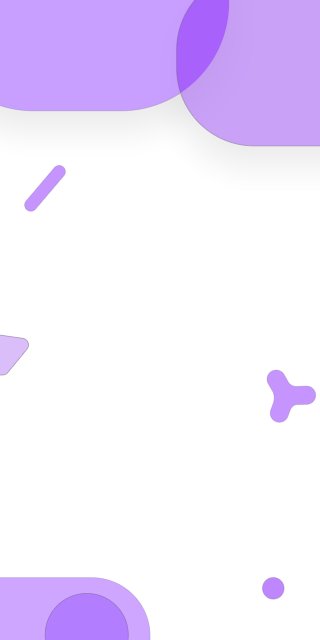
Give the GLSL for this background, as a Shadertoy shader.

```glsl
// Draws translucent violet rounded shapes with soft shadows on a white page.

// Colours
const vec3 PAGE = vec3(1.0);
const vec3 LEFT_PANEL = vec3(0.785, 0.62, 1.0);
const vec3 RIGHT_PANEL = vec3(0.79, 0.63, 0.97);
const vec3 OVERLAP = vec3(0.66, 0.38, 0.98);
const vec3 STROKE = vec3(0.775, 0.58, 1.0);
const vec3 KITE = vec3(0.855, 0.745, 0.98);
const vec3 DOT = vec3(0.745, 0.53, 1.0);
const vec3 LOW_PANEL = vec3(0.81, 0.65, 1.0);
const vec3 DISC = vec3(0.70, 0.49, 1.0);
const vec3 OUTLINE = vec3(0.42, 0.36, 0.48);

// Sizes, in canvas widths
const float LINE_WIDTH = 0.0026;
const float SHADOW_DROP = 0.06;
const float SHADOW_BLUR = 0.10;
const float SHADOW_STRENGTH = 0.08;
const float ARM_RADIUS = 0.0286;
const float ARM_BLEND = 0.014;

float roundedBox(vec2 p, vec2 halfSize, float radius) {
    vec2 q = abs(p) - halfSize + radius;
    return length(max(q, 0.0)) + min(max(q.x, q.y), 0.0) - radius;
}

float capsule(vec2 p, vec2 a, vec2 b, float radius) {
    vec2 pa = p - a, ba = b - a;
    return length(pa - ba * clamp(dot(pa, ba) / dot(ba, ba), 0.0, 1.0)) - radius;
}

float smoothUnion(float a, float b, float k) {
    float h = max(k - abs(a - b), 0.0) / k;
    return min(a, b) - h * h * k * 0.25;
}

// Signed distance to a four-sided polygon
float quad(vec2 p, vec2 v[4]) {
    float d = dot(p - v[0], p - v[0]);
    float side = 1.0;
    for (int i = 0; i < 4; i++) {
        vec2 e = v[(i + 3) % 4] - v[i];
        vec2 w = p - v[i];
        vec2 b = w - e * clamp(dot(w, e) / dot(e, e), 0.0, 1.0);
        d = min(d, dot(b, b));
        bvec3 c = bvec3(w.y >= 0.0, p.y < v[(i + 3) % 4].y, e.x * w.y > e.y * w.x);
        if (all(c) || all(not(c))) side = -side;
    }
    return side * sqrt(d);
}

float leftPanel(vec2 p) {
    return roundedBox(p - vec2(0.241, 1.992), vec2(0.475, 0.3385), 0.3385);
}

float rightPanel(vec2 p) {
    return roundedBox(p - vec2(1.203, 1.815), vec2(0.651, 0.271), 0.242);
}

float shadow(float d) {
    return SHADOW_STRENGTH * (1.0 - smoothstep(-SHADOW_BLUR, SHADOW_BLUR, d));
}

float coverage(float d, float pixel) {
    return clamp(0.5 - d / pixel, 0.0, 1.0);
}

// Fill a shape and trace its edge
vec3 paint(vec3 base, float d, vec3 fill, float edge, float pixel) {
    float line = coverage(abs(d) - 0.5 * LINE_WIDTH, pixel);
    return mix(mix(base, fill, coverage(d, pixel)), OUTLINE, line * edge);
}

void mainImage(out vec4 fragColor, in vec2 fragCoord) {
    float pixel = 1.0 / iResolution.x;
    vec2 p = fragCoord * pixel;
    vec2 dropped = p + vec2(0.0, SHADOW_DROP);

    // Top panels and their shadows
    float dLeft = leftPanel(p), dRight = rightPanel(p);
    float leftShade = shadow(leftPanel(dropped));
    float rightShade = shadow(rightPanel(dropped));
    vec3 col = PAGE * (1.0 - leftShade);
    col = paint(col, dLeft, LEFT_PANEL, 0.25, pixel);
    float outsideRight = 1.0 - coverage(dRight, pixel);
    col *= 1.0 - rightShade * outsideRight * mix(1.0, 0.3, coverage(dLeft, pixel));
    vec3 tint = RIGHT_PANEL * (1.0 - 0.5 * leftShade);
    tint = mix(tint, OVERLAP, coverage(dLeft, pixel));
    col = paint(col, dRight, tint, 0.45, pixel);

    // Slanted stroke
    float dStroke = capsule(p, vec2(0.0964, 1.3594), vec2(0.1849, 1.4635), 0.0195);
    col = paint(col, dStroke, STROKE, 0.25, pixel);

    // Rounded kite on the left edge
    vec2 corners[4] = vec2[4](vec2(0.068, 0.922), vec2(0.008, 0.849),
                              vec2(-0.12, 0.849), vec2(-0.12, 0.949));
    col = paint(col, quad(p, corners) - 0.021, KITE, 0.5, pixel);

    // Three-armed blob
    vec2 hub = vec2(0.893, 0.763);
    vec2 tips[3] = vec2[3](vec2(0.863, 0.815), vec2(0.958, 0.765), vec2(0.873, 0.709));
    float dBlob = 1.0;
    for (int i = 0; i < 3; i++)
        dBlob = smoothUnion(dBlob, capsule(p, hub, tips[i], ARM_RADIUS), ARM_BLEND);
    col = paint(col, dBlob, STROKE, 0.25, pixel);

    // Small dot, lower panel and disc
    col = paint(col, length(p - vec2(0.854, 0.1615)) - 0.0338, DOT, 0.3, pixel);
    float dLow = roundedBox(p - vec2(0.0, -0.305), vec2(0.469, 0.5), 0.182);
    col = paint(col, dLow, LOW_PANEL, 0.25, pixel);
    col = paint(col, length(p - vec2(0.271, 0.0156)) - 0.13, DISC, 0.45, pixel);

    fragColor = vec4(col, 1.0);
}
```
